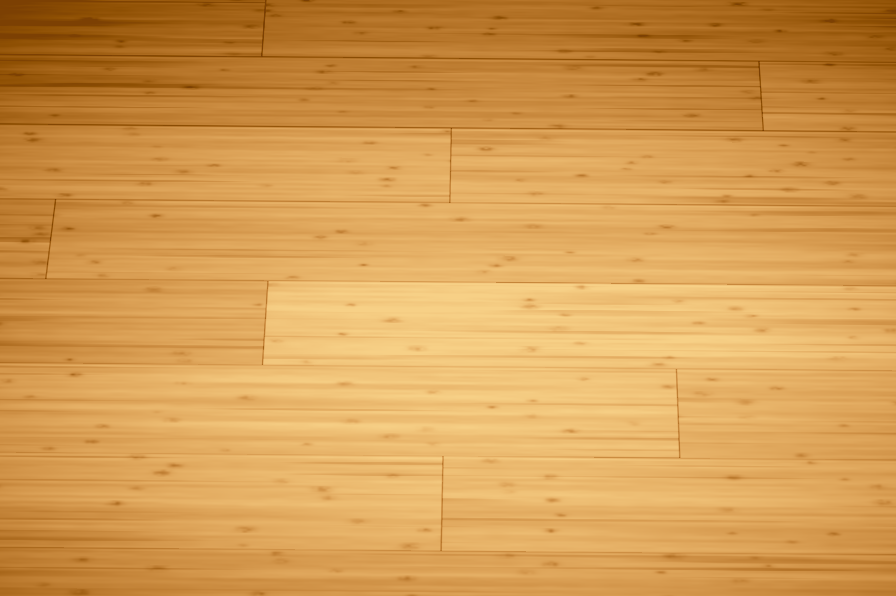
Reproduce this texture procedurally as a Shadertoy shader.

```glsl
#define TILT 0.013
#define VANISH_X 0.586
#define SPREAD 0.152
#define FIRST_SEAM 0.098
#define ROW_HEIGHT 0.1125
#define ROW_GROWTH 0.0042
#define LANES 12.0
#define NODE_GAP 0.17
#define NODE_CHANCE 0.5
#define SEAM_WIDTH 0.0011
#define GRAIN 0.24
#define LIGHT_CENTER vec2(0.56, 0.62)

// End joint position, then tone left and right of it, for each row
const float JOINT[8] = float[8](0.273, 0.864, 0.500, 0.049, 0.298, 0.752, 0.498, 2.0);
const float TONE_L[8] = float[8](0.0, -0.03, 0.04, -0.07, -0.11, 0.0, 0.02, -0.06);
const float TONE_R[8] = float[8](0.0, 0.03, 0.0, -0.06, 0.07, -0.07, 0.0, -0.06);

float hash(vec2 p) {
    vec3 q = fract(vec3(p.xyx) * 0.1031);
    q += dot(q, q.yzx + 33.33);
    return fract((q.x + q.y) * q.z);
}

float noise(vec2 p) {
    vec2 i = floor(p), f = fract(p);
    f = f * f * (3.0 - 2.0 * f);
    return mix(mix(hash(i), hash(i + vec2(1, 0)), f.x),
               mix(hash(i + vec2(0, 1)), hash(i + vec2(1, 1)), f.x), f.y);
}

float line(float dist, float halfWidth, float px) {
    return 1.0 - smoothstep(halfWidth - px, halfWidth + px, abs(dist));
}

// Honey ramp from shaded brown to lit straw
vec3 bamboo(float t) {
    return vec3(0.59 + 0.5 * t - 0.14 * t * t, 0.34 + 0.44 * t, max(0.04 + 0.45 * t, 0.01));
}

// Small smudged knuckles, at most one per lane cell
float nodes(vec2 p, float seed) {
    float lane = floor(p.y * LANES);
    float along = p.x / NODE_GAP + 7.0 * hash(vec2(lane, seed)) + 20.0;
    vec2 id = vec2(floor(along) + seed * 13.0, lane + 50.0);
    float size = 0.6 + 0.6 * hash(id + 9.3);
    vec2 center = vec2(0.2 + 0.6 * hash(id + 3.1), 0.4 + 0.2 * hash(id + 5.7));
    vec2 d = vec2(fract(along), fract(p.y * LANES)) - center;
    d *= vec2(NODE_GAP / 0.0085, 1.0 / 0.33) / size;
    float ragged = 0.4 + 0.9 * noise(p * vec2(220.0, 40.0) + seed);
    float present = step(hash(id), NODE_CHANCE) * (0.35 + 0.65 * hash(id + 1.9));
    return present * ragged * exp(-dot(d, d));
}

void mainImage(out vec4 fragColor, in vec2 fragCoord) {
    vec2 uv = fragCoord / iResolution.xy;
    float aspect = iResolution.x / iResolution.y;
    float px = 0.7 / iResolution.y;

    // Perspective: rows grow towards the viewer, joints fan out
    float y = 1.0 - uv.y - TILT * (uv.x - 0.5);
    float rowSize = sqrt(ROW_HEIGHT * ROW_HEIGHT + 4.0 * ROW_GROWTH * (y - FIRST_SEAM));
    float s = 1.0 + (rowSize - ROW_HEIGHT) / (2.0 * ROW_GROWTH);
    float x = VANISH_X + (uv.x - VANISH_X) / (1.0 + SPREAD * (y - 0.5));

    // Plank lookup
    int row = clamp(int(floor(s)), 0, 7);
    float fromJoint = x - JOINT[row];
    float side = step(0.0, fromJoint);
    float seed = float(row) * 2.0 + side + 1.0;
    vec2 p = vec2(x, s);
    vec2 g = vec2(x + seed * 17.3, s);

    // Pool of light
    vec2 away = vec2(uv.x, y) - LIGHT_CENTER;
    float t = 0.99 - dot(away * away, vec2(1.35, 2.2));
    t += mix(TONE_L[row], TONE_R[row], side);

    // Pressed strips, fine fibres and long dark streaks
    float strips = noise(g * vec2(1.6, LANES)) - 0.5;
    float fibres = noise(g * vec2(5.0, 32.0) + 40.0) - 0.5;
    float flecks = noise(g * vec2(45.0, 42.0) + 90.0) - 0.5;
    float streaks = smoothstep(0.72, 0.96, noise(g * vec2(3.0, 24.0) + 150.0));
    t += GRAIN * (0.65 * strips + 0.6 * fibres + 0.2 * flecks) - 0.2 * streaks;
    t -= 0.42 * nodes(p, seed);

    // Long seams with a lit lower lip, then the end joint
    float seamId = floor(s + 0.5);
    float seamDist = (s - seamId) * rowSize;
    float wear = noise(vec2(x * 6.0, seamId * 7.0 + 0.5));
    float depth = mix(0.34, 0.16, smoothstep(3.0, 5.0, seamId)) * (0.5 + wear);
    t -= depth * line(seamDist, SEAM_WIDTH, px);
    t += 0.13 * wear * line(seamDist - 0.0035, SEAM_WIDTH, px);
    t -= 0.5 * line(fromJoint * aspect, SEAM_WIDTH, px);

    fragColor = vec4(bamboo(clamp(t, -0.2, 1.08)), 1.0);
}
```
